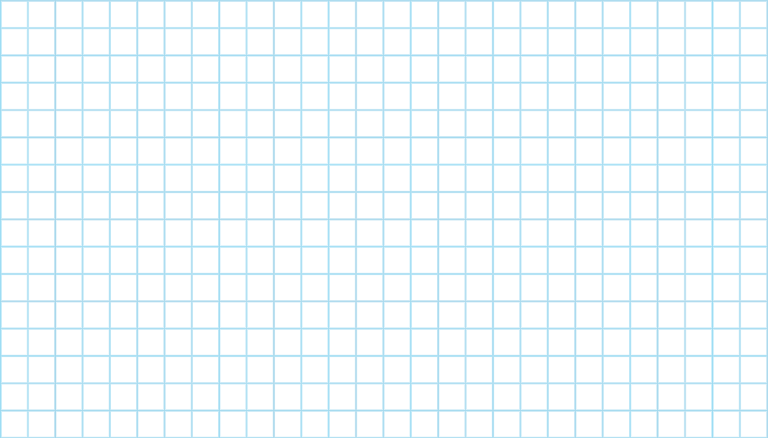
Give the GLSL for this pattern, as a Shadertoy shader.

```glsl
// Square graph paper: thin, softly printed sky-blue rules on white, 28 cells by 16.

const vec2 CELLS = vec2(28.0, 16.0);
const vec2 MARGIN_LOW = vec2(0.0014, 0.0002);   // left and bottom, in canvas heights
const vec2 MARGIN_HIGH = vec2(0.0014, 0.0017);  // right and top
const float RULE_WIDTH = 0.0031;
const float SOFTNESS = 0.0043;                  // least width of the edge filter
const float DRIFT = 0.0014;                     // sideways bow of the upright rules
const vec3 PAPER = vec3(1.0);
const vec3 CYAN_INK = vec3(0.50, 0.83, 0.95);
const vec3 GREY_INK = vec3(0.57, 0.80, 0.90);

// Layered sines: smooth, uneven variation from -1 to 1
float unevenness(float t) {
    return 0.6 * sin(1.7 * t + 0.8) + 0.4 * sin(4.1 * t + 2.0);
}

// Share of the filter covered by the nearest rule, per axis
vec2 ruleCoverage(vec2 cell, vec2 pitch, float width, float blur) {
    vec2 offset = (fract(cell + 0.5) - 0.5) * pitch;
    vec2 right = min(offset + 0.5 * blur, vec2(0.5 * width));
    vec2 left = max(offset - 0.5 * blur, vec2(-0.5 * width));
    return clamp((right - left) / blur, 0.0, 1.0);
}

// Ink of one rule, tinted and weighted by its index
vec3 ruleInk(float index, float seed) {
    float tone = unevenness(index + seed);
    vec3 ink = mix(GREY_INK, CYAN_INK, 0.5 + 0.5 * tone);
    return mix(PAPER, ink, 1.0 + 0.1 * unevenness(2.3 * index + seed));
}

void mainImage(out vec4 fragColor, in vec2 fragCoord) {
    // Canvas coordinates in units of its height
    float pixel = 1.0 / iResolution.y;
    vec2 size = iResolution.xy * pixel;
    vec2 p = fragCoord * pixel;

    // Fit whole cells between the margins, with a slight bow mid-canvas
    vec2 pitch = (size - MARGIN_LOW - MARGIN_HIGH) / CELLS;
    p.x += DRIFT * sin(3.14159 * p.x / size.x);
    vec2 cell = (p - MARGIN_LOW) / pitch;
    vec2 index = floor(cell + 0.5);

    // Lay both rule directions without darkening the crossings
    vec2 cover = ruleCoverage(cell, pitch, RULE_WIDTH, max(pixel, SOFTNESS));
    vec3 color = mix(PAPER, ruleInk(index.x, 0.0), cover.x);
    color = min(color, mix(PAPER, ruleInk(index.y, 5.0), cover.y));

    fragColor = vec4(color, 1.0);
}
```
